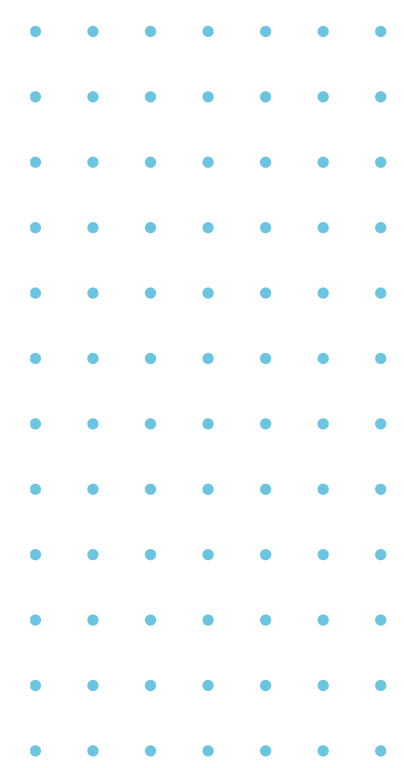
Give the GLSL for this pattern, as a WebGL 2 fragment shader.

```glsl
#version 300 es
precision highp float;
// A sparse grid of small sky-blue dots on white, 7 across and 12 down.
// Each pixel finds its nearest grid node and measures a circle there;
// the left column is trimmed by a straight vertical edge.

// All lengths are fractions of the canvas height.
#define GRID_COUNT vec2(7.0, 12.0)
#define GRID_STEP vec2(0.07494, 0.08516)
#define FIRST_DOT vec2(0.0461, 0.0223)
#define DOT_RADIUS 0.0073
#define LEFT_TRIM 0.0394
#define DOT_COLOR vec3(0.42, 0.77, 0.88)
#define PAPER_COLOR vec3(1.0)

uniform vec2 u_resolution;
out vec4 fragColor;

// Signed distance to the nearest dot of the finite grid
float dotGrid(vec2 p) {
    vec2 node = round((p - FIRST_DOT) / GRID_STEP);
    node = clamp(node, vec2(0.0), GRID_COUNT - 1.0);
    return length(p - FIRST_DOT - node * GRID_STEP) - DOT_RADIUS;
}

void main() {
    vec2 p = gl_FragCoord.xy / u_resolution.y;
    float pixel = 1.0 / u_resolution.y;

    // Intersect the dots with the half-plane right of the trim line
    float d = max(dotGrid(p), LEFT_TRIM - p.x);

    // One-pixel linear edge coverage
    float coverage = clamp(0.5 - d / pixel, 0.0, 1.0);
    fragColor = vec4(mix(PAPER_COLOR, DOT_COLOR, coverage), 1.0);
}
```
